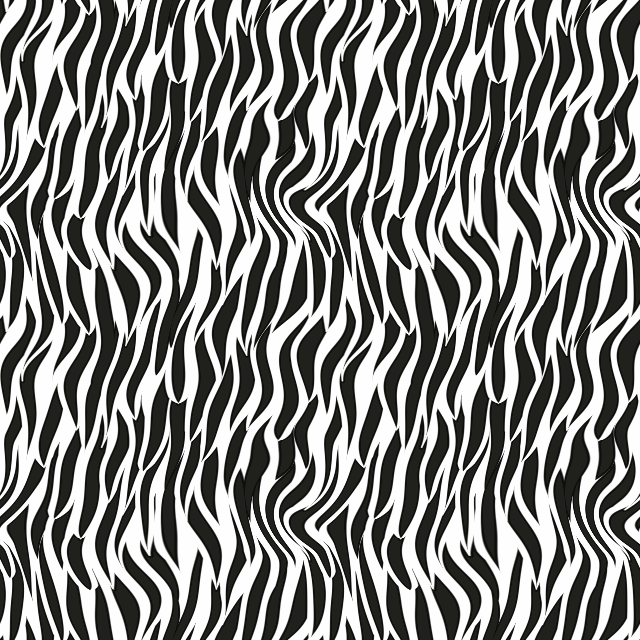
A WebGL 1 fragment shader for this pattern:

```glsl
precision highp float;
// Zebra hide: wavy tapered black stripes on white, in a two by two repeat.

uniform vec2 u_resolution;

const float TAU = 6.2831853;
const float REPEATS = 2.0;        // tiles across and down
const float COLUMNS = 15.0;       // stripe columns per tile
const float ROWS = 4.0;           // stripes stacked in each column
const float GAP = 0.014;          // white margin cut around a stripe
const float TRIM = 0.0025;        // ink taken off every edge, drops slivers
const float MERGE_CHANCE = 0.22;  // stripes that join their neighbours
const float RIM = 0.004;          // darker edge inside the ink
const vec2 SWIRL_CENTER = vec2(0.90, 0.46);
const float SWIRL_RADIUS = 0.22;
const float SWIRL_ANGLE = 0.85;
const vec3 PAPER = vec3(0.995);
const vec3 INK = vec3(0.125, 0.125, 0.115);
const vec3 INK_RIM = vec3(0.055, 0.055, 0.045);

vec4 hash4(vec2 id) {
  float n = dot(id, vec2(12.71, 31.17));
  return fract(sin(n + vec4(1.3, 5.7, 9.2, 14.6)) * 4375.85);
}

// Turns the stripes around one spot of the tile, fading outward.
vec2 swirl(vec2 p) {
  vec2 d = fract(p - SWIRL_CENTER + 0.5) - 0.5;
  float a = SWIRL_ANGLE * (1.0 - smoothstep(0.0, SWIRL_RADIUS, length(d)));
  float c = cos(a);
  float s = sin(a);
  return SWIRL_CENTER + vec2(c * d.x - s * d.y, s * d.x + c * d.y);
}

// Sideways sway shared by neighbouring stripes; wraps in both directions.
float sway(vec2 p) {
  float slow = sin(TAU * (p.y + 0.25 + 0.12 * sin(TAU * p.x)));
  float wave = sin(TAU * (2.0 * p.y + 0.25 * sin(TAU * p.x)));
  float ripple = sin(TAU * (4.0 * p.y + p.x + 0.3));
  return 0.030 * slow + 0.022 * wave + 0.008 * ripple;
}

// Distance to one leaf-shaped stripe, and the margin that thins to its tips.
vec2 stripe(vec2 offset, vec4 shape, vec4 bend) {
  float pitch = 1.0 / COLUMNS;
  float len = mix(1.2, 1.8, shape.x) / ROWS;
  float along = offset.y / len + 0.5;
  float t = clamp(along, 0.0, 1.0);
  float belly = pow(t, mix(0.6, 1.7, shape.y));
  float profile = 4.0 * belly * (1.0 - belly);
  float halfWidth = pitch * mix(0.32, 0.46, shape.z) * profile;
  float lean = mix(0.1, 1.2, bend.x) * (t - 0.5);
  float curl = 0.14 * sin(TAU * (t + bend.y));
  float across = offset.x - pitch * (lean + curl + 0.25 * (bend.z - 0.5));
  float d = length(vec2(across, (along - t) * len)) - halfWidth;
  return vec2(d, GAP * min(1.0, 2.0 * profile));
}

// Lays stripes from left to right, each clearing a gap or merging.
float hide(vec2 p) {
  float ink = 1.0;
  float firstColumn = floor(p.x * COLUMNS);
  for (int i = -2; i <= 2; i++) {
    float column = firstColumn + float(i);
    float columnId = mod(column, COLUMNS);
    float stagger = hash4(vec2(columnId, 50.0)).x;
    float firstRow = floor(p.y * ROWS + stagger);
    for (int j = -1; j <= 1; j++) {
      float row = firstRow + float(j);
      vec2 id = vec2(columnId, mod(row, ROWS));
      vec4 shape = hash4(id);
      vec4 bend = hash4(id + vec2(20.0, 7.0));
      float jitter = 0.25 * (bend.w - 0.5);
      vec2 center = vec2((column + 0.5) / COLUMNS,
                         (row + 0.5 + jitter - stagger) / ROWS);
      vec2 s = stripe(p - center, shape, bend);
      if (shape.w > MERGE_CHANCE) ink = max(ink, s.y - s.x);
      ink = min(ink, s.x);
    }
  }
  return ink + TRIM;
}

void main() {
  vec2 p = fract(gl_FragCoord.xy / u_resolution * REPEATS);
  float pixel = REPEATS / min(u_resolution.x, u_resolution.y);

  vec2 q = swirl(p);
  q.x -= sway(q);
  float d = hide(q);

  // Ink with a darker rim, softened against the paper
  float rim = smoothstep(-1.8 * RIM, -1.2 * RIM, d);
  vec3 ink = mix(INK, INK_RIM, rim);
  float cover = 1.0 - smoothstep(-0.75 * pixel, 0.75 * pixel, d);
  gl_FragColor = vec4(mix(PAPER, ink, cover), 1.0);
}
```
